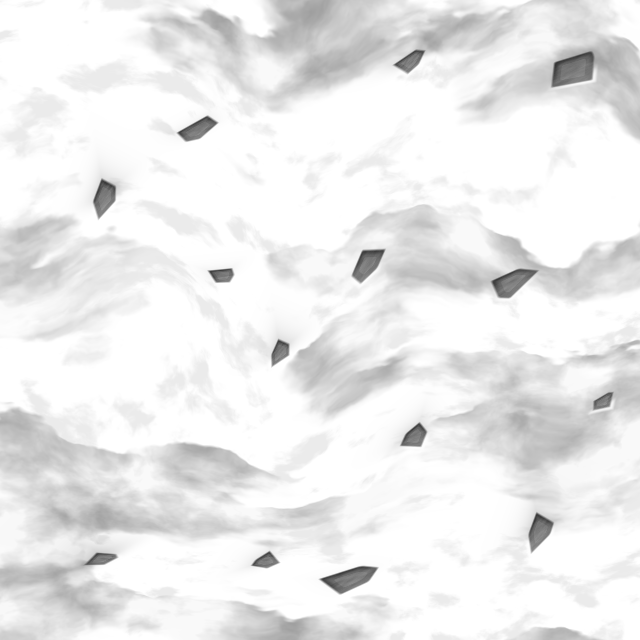
This texture is drawn by a Shadertoy shader. Its source:

```glsl
// Pale marble: drifting grey cloud bands on white, scattered with small dark faceted stones.

const vec2  BAND_SCALE    = vec2(3.6, 9.5);   // long, flat cloud patches
const vec2  MOTTLE_SCALE  = vec2(12.0, 17.0); // blotches inside the patches
const vec2  WISP_SCALE    = vec2(17.0, 27.0); // faint flecks between them
const float BAND_LEVEL    = 0.58;
const float SOFT_EDGE     = 0.075;
const float CRISP_EDGE    = 0.022;
const float CLOUD_DARK    = 0.135;
const float MOTTLE_DARK   = 0.62;
const float WISP_DARK     = 0.08;
const float STONE_CELLS   = 4.0;
const float STONE_SHARE   = 0.85;
const float STONE_MIN     = 0.019;
const float STONE_MAX     = 0.041;
const float STONE_TONE    = 0.43;
const vec2  LIGHT_DIR     = vec2(0.45, -0.89);
const float TAU           = 6.2831853;

float hash(vec2 p) {
    vec3 q = fract(vec3(p.xyx) * 0.1031);
    q += dot(q, q.yzx + 33.33);
    return fract((q.x + q.y) * q.z);
}

float noise(vec2 p) {
    vec2 i = floor(p), f = fract(p);
    f = f * f * (3.0 - 2.0 * f);
    return mix(mix(hash(i), hash(i + vec2(1, 0)), f.x),
               mix(hash(i + vec2(0, 1)), hash(i + vec2(1, 1)), f.x), f.y);
}

float fbm(vec2 p) {
    float sum = 0.0, weight = 0.516;
    for (int i = 0; i < 5; i++) {
        sum += weight * noise(p);
        p = mat2(0.8, 0.6, -0.6, 0.8) * p * 2.03 + 17.3;
        weight *= 0.5;
    }
    return sum;
}

// Bends the bands into shallow arcs and frays their outlines.
vec2 warp(vec2 p) {
    vec2 bend = vec2(noise(p * 4.0 + 31.0), noise(p * vec2(4.5, 3.5) + 57.0)) - 0.5;
    vec2 fray = vec2(fbm(p * 11.0 + 5.0), fbm(p * 11.0 + 83.0)) - 0.5;
    return p + bend * vec2(0.10, 0.16) + fray * vec2(0.06, 0.035);
}

float band(vec2 p) {
    return fbm(p * BAND_SCALE + 40.0);
}

// Darkness of the clouds: crisp upper edges, soft undersides.
float clouds(vec2 uv) {
    vec2 p = warp(uv);
    float level = band(p);
    float slope = band(p - vec2(0, 0.02)) - band(p + vec2(0, 0.02));
    float topSide = smoothstep(-0.05, 0.12, slope);
    float width = mix(SOFT_EDGE, CRISP_EDGE, topSide);
    float cover = smoothstep(BAND_LEVEL - width, BAND_LEVEL + width, level);
    float mottle = fbm(p * MOTTLE_SCALE + 9.0) - 0.5;
    float tone = max(CLOUD_DARK + MOTTLE_DARK * mottle + 0.05 * (topSide - 0.3), 0.025);
    float wisp = smoothstep(0.57, 0.76, fbm(p * WISP_SCALE + 120.0));
    return cover * tone + WISP_DARK * wisp * (1.0 - cover);
}

// Distance to an irregular five-sided stone of unit size.
float facetedStone(vec2 q, vec2 seed) {
    float d = -1.0;
    for (int k = 0; k < 5; k++) {
        vec2 side = seed + float(k) * vec2(7.1, 3.7);
        float angle = TAU * (float(k) + 0.75 * hash(side)) / 5.0;
        float reach = mix(0.62, 0.95, hash(side + 51.0));
        float plane = dot(q, vec2(cos(angle), sin(angle))) - reach;
        float blend = max(0.10 - abs(d - plane), 0.0);
        d = max(d, plane) + blend * blend * 2.5;
    }
    return d;
}

// Lays one stone, with its soft halo and lit lower rim, over a grey value.
float addStone(float grey, vec2 uv, vec2 cell, float pixel) {
    if (hash(cell + 3.0) > STONE_SHARE) return grey;
    vec2 jitter = vec2(hash(cell + 11.0), hash(cell + 23.0));
    vec2 offset = uv - (cell + mix(vec2(0.18), vec2(0.82), jitter)) / STONE_CELLS;
    float size = mix(STONE_MIN, STONE_MAX, hash(cell + 37.0));
    float turn = mix(-0.25, 1.05, hash(cell + 41.0));
    float c = cos(turn), s = sin(turn);
    vec2 axes = size * vec2(1.0, mix(0.5, 0.68, hash(cell + 47.0)));
    vec2 q = mat2(c, -s, s, c) * offset / axes;
    float d = facetedStone(q, cell + 61.0);
    float dist = d * axes.y;
    float lit = dot(offset, LIGHT_DIR) / size;

    float haze = hash(cell + 71.0);
    float halo = exp(-max(dist, 0.0) / mix(0.005, 0.015, haze));
    grey -= 0.20 * haze * halo * smoothstep(0.7, -0.5, lit);
    float glint = smoothstep(0.004, 0.0, abs(dist - 0.002)) * smoothstep(0.1, 0.5, lit);
    grey = mix(grey, 1.0, 0.8 * glint);

    float grain = fbm(q * vec2(2.0, 5.0) + cell * 9.0) - 0.5;
    float body = STONE_TONE + 0.13 * lit + 0.14 * grain;
    body -= 0.13 * smoothstep(-0.28, -0.05, d) * smoothstep(0.35, -0.3, lit);
    body += 0.06 * smoothstep(-0.30, -0.36, d);
    return mix(grey, body, smoothstep(pixel, -pixel, dist));
}

void mainImage(out vec4 fragColor, in vec2 fragCoord) {
    vec2 uv = fragCoord / iResolution.y;
    float pixel = max(1.0 / iResolution.y, 0.0014);
    float grey = 1.0 - clouds(uv);
    vec2 home = floor(uv * STONE_CELLS);
    for (int y = -1; y <= 1; y++)
        for (int x = -1; x <= 1; x++)
            grey = addStone(grey, uv, home + vec2(x, y), pixel);
    fragColor = vec4(vec3(clamp(grey, 0.0, 1.0)), 1.0);
}
```
